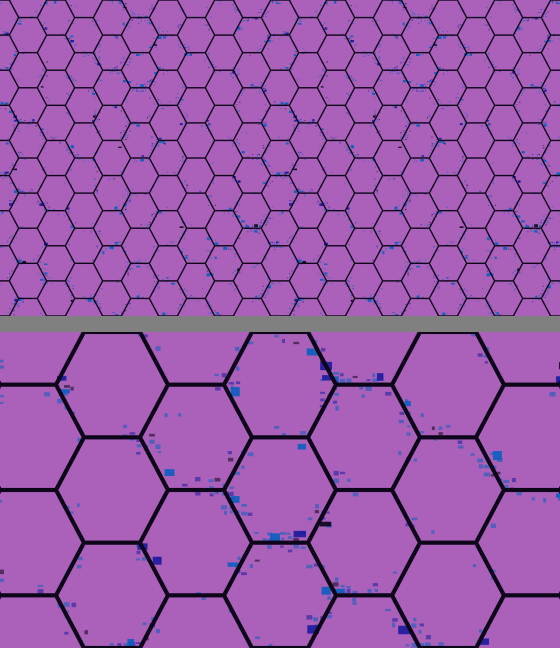
Top: the whole. Bottom: its middle third, enlarged.
Reproduce this pattern procedurally as a WebGL 1 fragment shader.

```glsl
precision highp float;
// Purple flat-topped hexagon tiling with thin dark joints and blocky blue wear along them.

uniform vec2 u_resolution;

const float TAU = 6.2831853;
const float ASPECT = 16.0 / 9.0;
const vec2 REPEATS = vec2(10.0, 9.0);
const float LINE_HALF_WIDTH = 0.0022;
const vec3 FILL = vec3(0.67, 0.38, 0.73);
const vec3 LINE = vec3(0.05, 0.02, 0.10);
const vec3 BLUE = vec3(0.04, 0.37, 0.75);
const vec3 NAVY = vec3(0.10, 0.10, 0.62);

float hash(vec2 p, float seed) {
  vec3 q = fract(vec3(p.xyx) * vec3(0.1031, 0.1030, 0.0973) + seed * 0.137);
  q += dot(q, q.yzx + 33.33);
  return fract((q.x + q.y) * q.z);
}

// Signed distance inside one hexagon that fills its share of the tile.
float hexInside(vec2 p, vec2 tile) {
  p = abs(p);
  vec2 normal = normalize(vec2(tile.y * 0.5, tile.x / 6.0));
  float slant = normal.x * tile.x / 3.0 - dot(p, normal);
  return min(tile.y * 0.5 - p.y, slant);
}

// Distance to the nearest joint, in canvas heights.
float jointDistance(vec2 uv, vec2 repeats) {
  vec2 tile = vec2(ASPECT, 1.0) / repeats;
  vec2 q = uv * repeats;
  vec2 a = (fract(q + vec2(0.0, 0.5)) - 0.5) * tile;
  vec2 b = (fract(q + vec2(0.5, 0.0)) - 0.5) * tile;
  return max(hexInside(a, tile), hexInside(b, tile));
}

// Wrapping layered sines that gather the wear into clusters.
float clusters(vec2 uv) {
  float s = sin(TAU * (6.0 * uv.x + 5.0 * uv.y));
  s += sin(TAU * (14.0 * uv.x - 9.0 * uv.y) + 1.7);
  s += sin(TAU * (22.0 * uv.x + 17.0 * uv.y) + 4.1);
  return smoothstep(-0.6, 2.2, s);
}

// One random rectangle per grid cell, kept near the joints; x: cover, y: random tone.
vec2 flecks(vec2 uv, vec2 grid, float density, float reach, float seed) {
  vec2 q = uv * grid;
  vec2 cell = floor(q);
  vec2 id = mod(cell, vec2(grid.x * 0.5, grid.y));
  vec2 center = (cell + 0.5) / grid;
  float near = 1.0 - smoothstep(reach * 0.5, reach, jointDistance(center, REPEATS));
  float present = step(hash(id, seed), density * near * clusters(center));

  vec2 halfSize = mix(vec2(0.22, 0.15), vec2(0.48, 0.36),
                      vec2(hash(id, seed + 1.0), hash(id, seed + 2.0)));
  vec2 slack = 0.5 - halfSize;
  vec2 shift = vec2(hash(id, seed + 3.0), hash(id, seed + 4.0)) * 2.0 - 1.0;
  vec2 inset = halfSize - abs(fract(q) - 0.5 - slack * shift);
  vec2 pixel = grid / u_resolution;
  vec2 cover = clamp(inset / pixel + 0.5, 0.0, 1.0);
  return vec2(present * cover.x * cover.y, hash(id, seed + 5.0));
}

// Mostly blue, at times navy, rarely almost black.
vec3 wearColor(float tone) {
  vec3 color = mix(BLUE, NAVY, step(0.72, tone));
  return mix(color, LINE, step(0.93, tone));
}

void main() {
  vec2 uv = gl_FragCoord.xy / u_resolution;
  float pixel = 1.0 / u_resolution.y;
  vec3 color = FILL;

  // Faint fine speckle, then stronger blocks
  vec2 fine = flecks(uv, vec2(256.0, 144.0), 0.55, 0.018, 3.0);
  color = mix(color, wearColor(fine.y), fine.x * 0.55);
  vec2 coarse = flecks(uv, vec2(128.0, 72.0), 0.24, 0.013, 11.0);
  color = mix(color, wearColor(coarse.y), coarse.x * 0.9);

  // Joints
  float d = jointDistance(uv, REPEATS) - LINE_HALF_WIDTH;
  color = mix(color, LINE, clamp(0.5 - d / pixel, 0.0, 1.0));

  gl_FragColor = vec4(color, 1.0);
}
```
